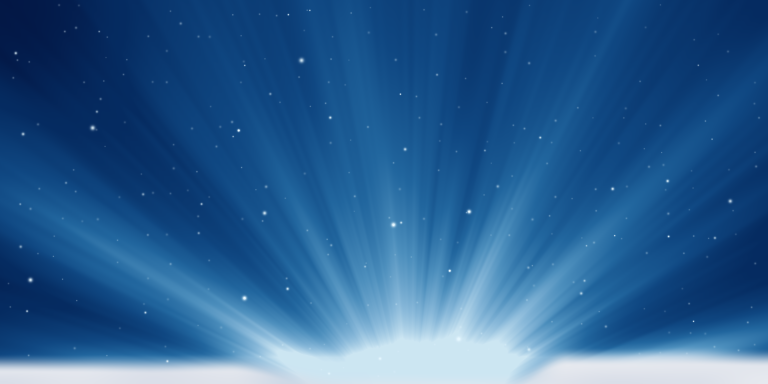
Reproduce this background procedurally as a Shadertoy shader.

```glsl
// Blue night sky with light rays fanning up from a misty white horizon, and scattered stars.

float hash(vec2 p) {
    vec3 q = fract(p.xyx * vec3(0.1031, 0.1030, 0.0973));
    q += dot(q, q.yzx + 33.33);
    return fract((q.x + q.y) * q.z);
}

float noise(vec2 p) {
    vec2 cell = floor(p), f = fract(p);
    f = f * f * (3.0 - 2.0 * f);
    return mix(mix(hash(cell), hash(cell + vec2(1, 0)), f.x),
               mix(hash(cell + vec2(0, 1)), hash(cell + vec2(1, 1)), f.x), f.y);
}

// Soft bump around a centre, used for the broad rays
float bump(float x, float centre, float width) {
    float d = (x - centre) / width;
    return exp(-d * d);
}

// Maps a light level of 0..1 to the sky palette
vec3 skyColor(float level) {
    vec3 c = mix(vec3(0.01, 0.09, 0.27), vec3(0.02, 0.17, 0.38), smoothstep(0.0, 0.25, level));
    c = mix(c, vec3(0.06, 0.28, 0.51), clamp((level - 0.25) / 0.20, 0.0, 1.0));
    c = mix(c, vec3(0.13, 0.40, 0.62), clamp((level - 0.45) / 0.15, 0.0, 1.0));
    c = mix(c, vec3(0.30, 0.56, 0.74), clamp((level - 0.60) / 0.15, 0.0, 1.0));
    c = mix(c, vec3(0.53, 0.72, 0.85), clamp((level - 0.75) / 0.15, 0.0, 1.0));
    return mix(c, vec3(0.80, 0.90, 0.95), clamp((level - 0.90) / 0.15, 0.0, 1.0));
}

// Broad and fine rays as a function of angle from the vertical
float rays(float angle, float radius) {
    float light = 0.07 * bump(angle, -0.13, 0.07)
                + 0.20 * bump(angle, -1.04, 0.11)
                + 0.10 * bump(angle, 0.46, 0.10)
                + 0.13 * bump(angle, 0.80, 0.10)
                + 0.20 * bump(angle, 1.30, 0.06)
                - 0.13 * bump(angle, -0.76, 0.13)
                - 0.14 * bump(angle, -1.22, 0.08)
                - 0.05 * bump(angle, 0.20, 0.12)
                - 0.15 * bump(angle, 1.13, 0.10);
    float frequency = 13.0, strength = 0.09;
    for (int i = 0; i < 3; i++) {
        light += strength * (noise(vec2(angle * frequency + 40.0, radius * 2.0 + float(i) * 9.0)) - 0.5);
        frequency *= 2.3;
        strength *= 0.6;
    }
    return light * smoothstep(0.05, 0.5, radius);
}

// One jittered star per occupied grid cell
float stars(vec2 p, float density, float chance, float size, float seed) {
    vec2 cell = floor(p * density), id = cell + seed;
    vec2 centre = (cell + 0.2 + 0.6 * vec2(hash(id), hash(id + 51.7))) / density;
    float radius = size * mix(0.6, 1.2, hash(id + 17.3));
    float d = length(p - centre) / radius;
    return step(hash(id + 83.1), chance) * exp(-d * d) * mix(0.4, 1.0, hash(id + 29.9));
}

void mainImage(out vec4 fragColor, in vec2 fragCoord) {
    vec2 uv = fragCoord / iResolution.xy;
    vec2 p = vec2(uv.x * 2.0, uv.y);

    // Light fanning out from a source below the horizon
    vec2 fromSource = p - vec2(1.07, -0.12);
    float radius = length(fromSource);
    float angle = atan(fromSource.x, fromSource.y);
    float level = 0.33 + 0.9 * exp(-2.0 * radius) + rays(angle, radius);
    level -= 0.13 * fromSource.x * fromSource.x;
    level -= 0.07 * smoothstep(0.6, 1.0, p.y) * smoothstep(0.3, 1.0, abs(fromSource.x));
    level += 0.10 * bump(p.x, 1.18, 0.22) * bump(p.y, 0.12, 0.20);
    level += 0.03 * (noise(p * 4.0) - 0.5);

    // Haze just above the ground
    level += 0.22 * exp(-max(p.y - 0.07, 0.0) / 0.045);
    vec3 color = skyColor(level);

    // Stars from faint dust to a few bright points
    float starLight = 0.35 * stars(p, 17.0, 0.45, 0.0028, 3.0)
                    + 0.9 * stars(p, 9.0, 0.30, 0.0032, 61.0)
                    + 1.3 * stars(p, 5.5, 0.28, 0.0050, 127.0);
    color = mix(color, vec3(0.90, 0.97, 1.0), min(starLight, 1.0));

    // Blurred white ground, higher on the right and open beneath the glow
    float rightBank = smoothstep(1.32, 1.48, p.x);
    float opening = smoothstep(0.60, 0.90, p.x) * (1.0 - rightBank);
    float edge = mix(0.052, 0.075, rightBank) - 0.045 * opening;
    edge += 0.012 * (noise(vec2(p.x * 5.0, 2.0)) - 0.5);
    float ground = 1.0 - smoothstep(edge - 0.025, edge + 0.025, p.y);
    vec3 snow = mix(vec3(0.85, 0.87, 0.91), vec3(0.91, 0.92, 0.94), noise(p * vec2(5.0, 18.0)));
    color = mix(color, snow, ground * mix(1.0, 0.7, opening));

    fragColor = vec4(color, 1.0);
}
```
